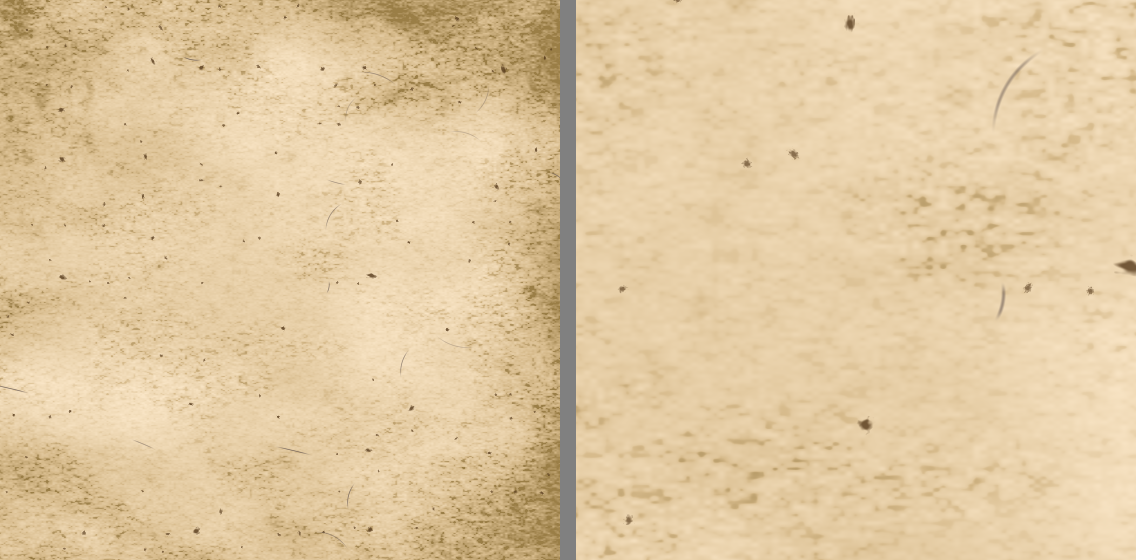
Left: the whole. Right: its middle third, enlarged.
Reproduce this texture procedurally as a three.js fragment shader.

```glsl
// Aged parchment: horizontal fibres, darkened edges, foxing stains, specks and hair scratches.
varying vec2 vUv;

// Paper tones, from clean to worn
const vec3 PALE = vec3(0.95, 0.865, 0.73);
const vec3 TAN = vec3(0.84, 0.73, 0.545);
const vec3 UMBER = vec3(0.65, 0.54, 0.33);
const vec3 SPECK_COLOR = vec3(0.33, 0.22, 0.10);
const vec3 SCRATCH_COLOR = vec3(0.43, 0.37, 0.34);

// Wear amounts, on a scale where 0 is PALE and 1 is UMBER
const float BASE_WEAR = 0.11;
const float MOTTLE = 0.55;
const float VIGNETTE = 0.42;
const float RIGHT_BURN = 0.22;
const float GRAIN = 0.40;
const float PITS = 0.42;
const float FOXING = 0.24;

const vec2 CLEAN_CENTER = vec2(0.44, 0.45);
const vec2 FIBRE_FREQ = vec2(105.0, 250.0);
const vec2 GRAIN_FREQ = vec2(250.0, 400.0);
const int SCRATCHES = 16;
const float SCRATCH_WIDTH = 0.0011;
const float EDGE = 0.0014;

float hash(vec2 p) {
  vec3 q = fract(vec3(p.xyx) * 0.1031);
  q += dot(q, q.yzx + 33.33);
  return fract((q.x + q.y) * q.z);
}

vec2 hash2(vec2 p) {
  return vec2(hash(p + 17.3), hash(p + 71.9));
}

float valueNoise(vec2 p) {
  vec2 i = floor(p);
  vec2 f = fract(p);
  f = f * f * (3.0 - 2.0 * f);
  float low = mix(hash(i), hash(i + vec2(1.0, 0.0)), f.x);
  float high = mix(hash(i + vec2(0.0, 1.0)), hash(i + 1.0), f.x);
  return mix(low, high, f.y);
}

float fbm(vec2 p) {
  float sum = 0.0;
  float amp = 0.52;
  for (int i = 0; i < 5; i++) {
    sum += amp * valueNoise(p);
    p = p * 2.03 + vec2(13.7, 41.3);
    amp *= 0.5;
  }
  return sum;
}

mat2 rotation(float a) {
  return mat2(cos(a), sin(a), -sin(a), cos(a));
}

// One randomly placed, ragged oval per occupied grid cell
float scatter(vec2 uv, float cells, float share, vec2 radii, float blur, float seed) {
  vec2 id = floor(uv * cells) + seed;
  vec2 center = 0.3 + 0.4 * hash2(id);
  vec2 q = rotation(6.283 * hash(id + 5.1)) * (fract(uv * cells) - center) / cells;
  q.x *= mix(0.5, 1.0, hash(id + 9.7));
  float pick = hash(id + 3.3);
  float r = mix(radii.x, radii.y, pow(hash(id + 7.7), 2.0));
  float d = length(q) * (0.6 + 0.8 * valueNoise(q * 1.6 / r + id));
  return step(pick, share) * (1.0 - smoothstep(r * (1.0 - blur), r + EDGE, d));
}

// Thin bent hairs, fading towards both ends
float scratches(vec2 uv) {
  float cover = 0.0;
  for (int i = 0; i < SCRATCHES; i++) {
    vec2 id = vec2(float(i) * 3.7, 23.0);
    float halfLength = mix(0.012, 0.042, hash(id + 1.9));
    float tilt = -0.25 + 0.7 * (hash(id + 4.1) - 0.5);
    tilt += 1.5 * step(0.72, hash(id + 6.3));
    vec2 q = rotation(-tilt) * (uv - hash2(id)) / halfLength;
    float bend = (hash(id + 8.2) - 0.5) * 0.7;
    float d = abs(q.y - bend * q.x * q.x) * halfLength;
    float taper = 1.0 - smoothstep(0.35, 1.0, abs(q.x));
    float ink = mix(0.25, 0.75, hash(id + 2.6));
    cover = max(cover, ink * taper * (1.0 - smoothstep(0.0, SCRATCH_WIDTH + EDGE * 0.5, d)));
  }
  return cover;
}

void main() {
  // Broad wear: cloudy mottling and burnt borders
  float cloud = fbm(vUv * vec2(4.0, 7.0) + 3.0);
  float blotch = fbm(vUv * vec2(9.0, 13.0) + 47.0);
  float reach = length(vUv - CLEAN_CENTER) + 0.35 * (cloud - 0.5);
  float border = smoothstep(0.28, 0.80, reach);
  float burn = exp((vUv.x - 1.0) / 0.06) * (0.5 + cloud);
  float wear = BASE_WEAR + MOTTLE * (cloud - 0.5) + VIGNETTE * border + RIGHT_BURN * burn;
  float rough = smoothstep(0.42, 0.72, blotch + 0.12 * border);
  wear += rough * (0.08 + 0.25 * border);

  // Fine horizontal fibres, with pits where the surface is rough
  float fibre = valueNoise(vUv * FIBRE_FREQ);
  float grain = valueNoise(vUv * GRAIN_FREQ + 11.0);
  float weave = mix(fibre, grain, 0.45) - 0.5;
  wear += GRAIN * weave * (0.6 + 0.7 * rough + 0.9 * border);
  wear += PITS * smoothstep(0.12, 0.34, weave) * (0.15 + 0.6 * rough + 0.5 * border);

  // Soft foxing stains broken up by the fibres
  float stain = scatter(vUv, 9.0, 0.35, vec2(0.010, 0.026), 0.9, 31.0);
  stain += 0.8 * scatter(vUv, 17.0, 0.16, vec2(0.005, 0.013), 0.8, 83.0);
  wear += FOXING * stain * (0.7 + 1.2 * weave + 0.8 * border);

  vec3 color = mix(PALE, TAN, clamp(wear * 2.0, -0.25, 1.0));
  color = mix(color, UMBER, clamp(wear * 2.0 - 1.0, 0.0, 1.25));

  // Dark specks and scratches
  float specks = 0.8 * scatter(vUv, 13.0, 0.22, vec2(0.0015, 0.0050), 0.6, 7.0);
  specks = max(specks, 0.65 * scatter(vUv, 29.0, 0.10, vec2(0.0010, 0.0022), 0.5, 59.0));
  color = mix(color, SPECK_COLOR, specks);
  color = mix(color, SCRATCH_COLOR, scratches(vUv));
  gl_FragColor = vec4(color, 1.0);
}
```
